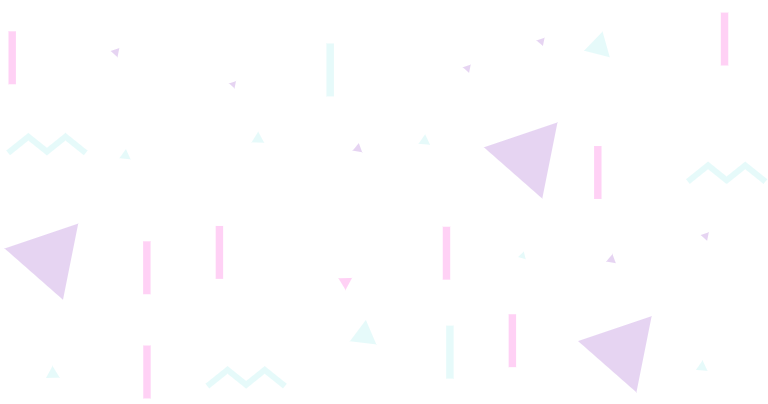
Reproduce this background procedurally as a WebGL 2 fragment shader.

```glsl
#version 300 es
precision highp float;
// Pastel confetti on white: triangles, upright bars and zigzags.
// A grid of 8 by 4 cells holds one jittered shape each; a quadratic
// permutation of the cell index deals out the kinds in fixed numbers.

uniform vec2 u_resolution;
out vec4 fragColor;

const vec3 LILAC = vec3(0.90, 0.83, 0.95);
const vec3 MINT = vec3(0.90, 0.98, 0.98);
const vec3 PINK = vec3(1.00, 0.82, 0.96);

float hash(vec2 p) {
    return fract(sin(dot(p, vec2(127.1, 311.7))) * 43758.5453);
}

// Equilateral triangle with one corner in the direction of angle
float triangle(vec2 p, float radius, float angle) {
    float d = -1.0;
    for (int side = 0; side < 3; side++) {
        float a = angle + 3.14159 + float(side) * 2.0944;
        d = max(d, dot(p, vec2(cos(a), sin(a))));
    }
    return d - 0.5 * radius;
}

float bar(vec2 p, vec2 halfSize) {
    vec2 d = abs(p) - halfSize;
    return max(d.x, d.y);
}

// Two mitred peaks, folded onto a single slanted stroke
float zigzag(vec2 p) {
    vec2 q = vec2(abs(abs(p.x) - 0.046), p.y - 0.02);
    float along = dot(q, vec2(0.78, -0.625));
    float across = dot(q, vec2(0.625, 0.78));
    return max(abs(across) - 0.0074, along - 0.064);
}

void main() {
    // The canvas is one unit high
    vec2 p = gl_FragCoord.xy / u_resolution.y;
    vec2 cellSize = vec2(u_resolution.x / u_resolution.y / 8.0, 0.25);
    vec2 cell = floor(p / cellSize);
    vec2 local = p - (cell + 0.5) * cellSize;

    // Shuffled rank from 0 to 31 decides what the cell holds
    float index = cell.x + 8.0 * cell.y;
    float rank = mod(index * (13.0 + 6.0 * index) + 26.0, 32.0);
    vec2 jitter = 2.0 * vec2(hash(cell + 3.7), hash(cell + 19.3)) - 1.0;
    float variation = hash(cell + 41.9);

    float d;
    vec3 color = MINT;
    if (rank < 3.0) {
        // Large triangles
        d = triangle(local - jitter * vec2(0.006, 0.018), 0.111, 0.85);
        color = LILAC;
    } else if (rank < 10.0) {
        // Tiny triangles, a few of them turned upright
        float angle = variation > 0.8 ? 1.4 : 0.85;
        d = triangle(local - jitter * 0.09, mix(0.010, 0.014, variation), angle);
        color = LILAC;
    } else if (rank < 13.0) {
        d = zigzag(local - jitter * vec2(0.018, 0.08));
    } else if (rank < 23.0) {
        // Bars, two of them mint
        d = bar(local - jitter * vec2(0.09, 0.055), vec2(0.0092, 0.0655));
        color = abs(rank - 14.5) < 1.0 ? MINT : PINK;
    } else if (rank < 31.0) {
        // Two medium triangles and several small ones
        float radius = rank < 25.0 ? 0.038 : mix(0.010, 0.021, variation);
        d = triangle(local - jitter * 0.075, radius, 1.25 + 0.4 * variation);
    } else {
        // Single triangle pointing down
        d = triangle(local - jitter * 0.08, 0.0195, 0.55);
        color = PINK;
    }

    float coverage = clamp(0.5 - d * u_resolution.y, 0.0, 1.0);
    fragColor = vec4(mix(vec3(1.0), color, coverage), 1.0);
}
```
